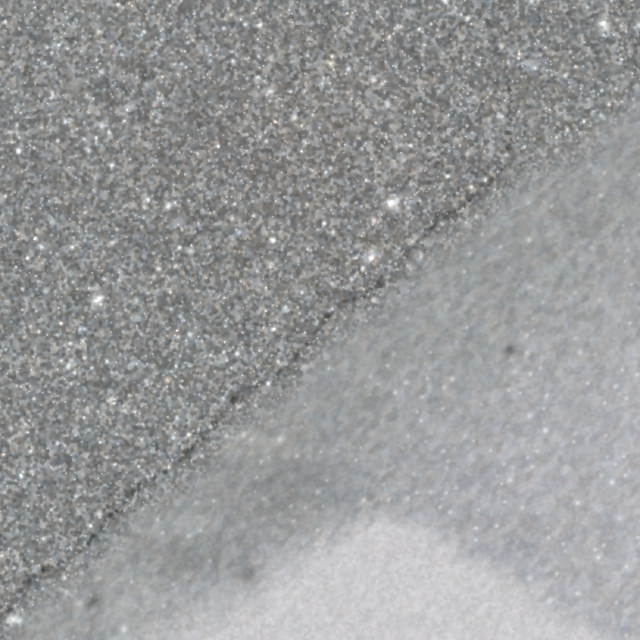
A three.js fragment shader for this texture:

```glsl
varying vec2 vUv;

#define FINE_GRAINS 205.0
#define COARSE_GRAINS 92.0
#define FLECK_CELLS 56.0
#define STREAK_CELLS vec2(78.0, 125.0)
#define ROUGH_CONTRAST 0.29
#define STREAK_CONTRAST 0.10
#define EDGE_SOFTNESS 0.046
#define ROUGH_GRAY vec3(0.523, 0.531, 0.529)
#define WORN_GRAY vec3(0.607, 0.618, 0.62)
#define PALE_GRAY vec3(0.695, 0.70, 0.715)
#define PATCH_GRAY vec3(0.798, 0.796, 0.806)

vec3 hash3(vec2 p) {
  vec3 q = fract(vec3(p.xyx) * vec3(0.1031, 0.1030, 0.0973));
  q += dot(q, q.yxz + 33.33);
  return fract((q.xxy + q.yzz) * q.zyx);
}

// Soft cellular noise: three centred random values blended between cells
vec3 grains(vec2 p) {
  vec2 cell = floor(p);
  vec3 sum = vec3(0.0);
  float total = 0.0;
  for (int j = -1; j <= 1; j++) {
    for (int i = -1; i <= 1; i++) {
      vec2 id = cell + vec2(float(i), float(j));
      vec2 d = id + hash3(id + 17.0).xy - p;
      float w = exp(-4.0 * dot(d, d));
      sum += w * hash3(id);
      total += w;
    }
  }
  return sum / total - 0.5;
}

// Sparse flecks of varied size and strength
float flecks(vec2 p, float density) {
  vec2 cell = floor(p);
  float light = 0.0;
  for (int j = -1; j <= 1; j++) {
    for (int i = -1; i <= 1; i++) {
      vec2 id = cell + vec2(float(i), float(j));
      vec3 h = hash3(id + 71.0);
      vec2 d = id + h.xy - p;
      float size = mix(0.15, 0.32, h.x * h.y);
      float strength = smoothstep(1.0 - density, 1.0, h.z);
      light += strength * exp(-dot(d, d) / (size * size));
    }
  }
  return light;
}

float blob(vec2 p, vec2 centre, vec2 radius) {
  vec2 d = (p - centre) / radius;
  return exp(-dot(d, d));
}

float mottle(vec2 p) {
  return (sin(p.x * 13.0 + 2.0 * sin(p.y * 9.0)) + sin(p.y * 17.0 - p.x * 8.0 + 1.0)
    + 0.7 * sin(p.x * 29.0 + p.y * 23.0)) / 2.7;
}

// Tone in x, slight warm or cool shift in y
vec3 tinted(vec3 g, float tint) {
  return vec3(g.x) + tint * vec3(g.y, 0.25 * g.z, -g.y);
}

void main() {
  vec2 p = vUv;
  vec3 fine = grains(p * FINE_GRAINS);
  vec3 coarse = grains(p * COARSE_GRAINS + 31.0);
  float broad = mottle(p);

  // Diagonal division between rough and worn ground
  float crackY = 0.038 + 0.89 * p.x + 0.008 * sin(41.0 * p.x - 1.04);
  float edgeY = crackY - 0.042 - 0.045 * smoothstep(0.75, 1.0, p.x);
  float below = edgeY - p.y + 0.02 * coarse.z;
  float worn = smoothstep(-EDGE_SOFTNESS, EDGE_SOFTNESS, below);

  // Rough speckled ground, lights stronger than darks
  vec3 grit = ROUGH_CONTRAST * (tinted(fine, 0.14) + 0.45 * tinted(coarse, 0.2));
  vec3 rough = ROUGH_GRAY + 0.006 * broad + grit * mix(vec3(0.78), vec3(1.15), step(0.0, grit));
  rough += vec3(0.002, -0.009, -0.012) * blob(p, vec2(0.48, 0.76), vec2(0.25, 0.2));
  float sparkle = flecks(p * FLECK_CELLS, 0.3) + 0.8 * flecks(p * FLECK_CELLS * 2.0 + 9.0, 0.36);
  rough += 0.36 * sparkle * (1.0 + 0.3 * tinted(coarse, 0.6));

  // Worn ground with streaks running along the division
  vec2 along = vec2(0.69 * p.x + 0.72 * p.y, 0.69 * p.y - 0.72 * p.x);
  vec3 streak = grains(along * STREAK_CELLS + 53.0);
  vec3 smear = grains(along * STREAK_CELLS * 0.42 + 11.0);
  vec3 smoothGround = mix(WORN_GRAY, PALE_GRAY, smoothstep(0.08, 0.52, below));
  smoothGround += STREAK_CONTRAST * (tinted(streak, 0.25) + 0.25 * tinted(smear, 0.35));
  smoothGround += 0.06 * tinted(fine, 0.3) + 0.006 * broad;
  smoothGround += 0.15 * flecks(along * STREAK_CELLS * vec2(0.7, 0.5), 0.28);

  // Shaded hollows and faint light ridges beside the pale patch
  smoothGround -= 0.06 * blob(p, vec2(0.44, 0.235), vec2(0.11, 0.06));
  smoothGround -= 0.055 * blob(p, vec2(0.31, 0.135), vec2(0.07, 0.03));
  smoothGround -= 0.03 * blob(p, vec2(0.76, 0.16), vec2(0.09, 0.07));
  smoothGround += vec3(0.045, 0.035, 0.025) * blob(p, vec2(0.385, 0.305), vec2(0.055, 0.03));
  smoothGround += 0.03 * blob(p, vec2(0.27, 0.185), vec2(0.07, 0.025));
  smoothGround += 0.04 * blob(p, vec2(0.24, 0.04), vec2(0.1, 0.06));

  // Pale peaked patch along the bottom
  float peak = 0.222 - 0.64 * sqrt((p.x - 0.605) * (p.x - 0.605) + 0.002);
  float softness = mix(0.075, 0.038, smoothstep(0.35, 0.6, p.x));
  float patchMask = smoothstep(-softness, softness, peak - p.y + 0.02 * smear.z + 0.02 * streak.y);
  vec3 pale = PATCH_GRAY + 0.07 * tinted(fine, 0.25) + 0.04 * tinted(streak, 0.25);
  smoothGround = mix(smoothGround, pale, patchMask);

  vec3 color = mix(rough, smoothGround, worn);

  // Broken crack and its upright branch
  float gaps = mix(0.35, 1.0, smoothstep(-0.2, 0.15, coarse.y + 0.15 * sin(p.x * 47.0)));
  float crackOffset = (p.y - crackY + 0.016 * coarse.x) / 0.0075;
  float crack = exp(-crackOffset * crackOffset);
  crack *= gaps * (1.0 - smoothstep(0.79, 0.83, p.x));
  float branchX = 0.795 - 0.35 * max(p.y - 0.87, 0.0) + 0.008 * coarse.x;
  float branchOffset = (p.x - branchX) / 0.005;
  float branch = exp(-branchOffset * branchOffset) * smoothstep(0.73, 0.77, p.y);
  color -= 0.14 * crack + 0.09 * branch * gaps;

  // A few larger pits and bright stones
  float pits = blob(p, vec2(0.228, 0.885), vec2(0.012)) + blob(p, vec2(0.797, 0.453), vec2(0.011, 0.008))
    + 0.8 * blob(p, vec2(0.39, 0.104), vec2(0.017)) + 0.8 * blob(p, vec2(0.146, 0.06), vec2(0.012));
  float stones = blob(p, vec2(0.944, 0.963), vec2(0.009, 0.012)) + blob(p, vec2(0.612, 0.682), vec2(0.011))
    + blob(p, vec2(0.58, 0.599), vec2(0.010)) + blob(p, vec2(0.15, 0.529), vec2(0.009))
    + blob(p, vec2(0.021, 0.033), vec2(0.012, 0.009));
  color += 0.36 * stones - 0.18 * pits;

  gl_FragColor = vec4(clamp(color, 0.0, 1.0), 1.0);
}
```
